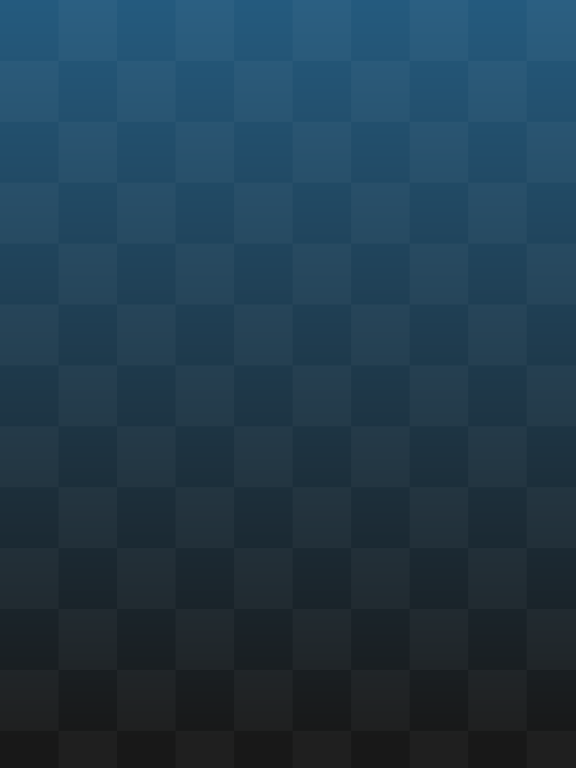
A Shadertoy shader for this background:

```glsl
// Faint checkerboard over a vertical gradient from steel blue to near black.

// Alternating -1 / +1 stripes of unit width, softened over one pixel.
float stripes(float x, float pixel) {
    float toEdge = 0.5 - abs(fract(x) - 0.5);
    float side = mod(floor(x), 2.0) * 2.0 - 1.0;
    return side * clamp(toEdge / pixel * 2.0, 0.0, 1.0);
}

void mainImage(out vec4 fragColor, in vec2 fragCoord) {
    // Canvas coordinates measured from the top left
    vec2 uv = fragCoord / iResolution.xy;
    uv.y = 1.0 - uv.y;

    // Background gradient, settling just above the bottom edge
    vec3 steelBlue = vec3(0.143, 0.355, 0.495);
    vec3 charcoal = vec3(0.094, 0.094, 0.093);
    vec3 color = mix(steelBlue, charcoal, clamp(uv.y / 0.965, 0.0, 1.0));

    // Translucent white squares
    vec2 cellSize = vec2(0.1016, 0.0793);
    vec2 cell = uv / cellSize;
    vec2 pixel = 1.0 / (iResolution.xy * cellSize);
    float checker = 0.5 - 0.5 * stripes(cell.x, pixel.x) * stripes(cell.y, pixel.y);
    color = mix(color, vec3(1.0), 0.03 * checker);

    fragColor = vec4(color, 1.0);
}
```
